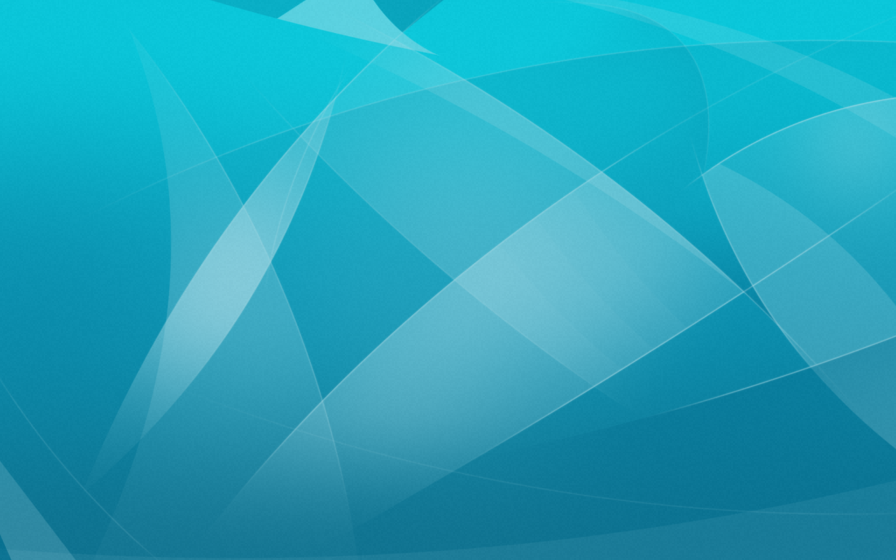
Reproduce this background procedurally as a Shadertoy shader.

```glsl
const vec3 TOP_CYAN = vec3(.04, .78, .855);
const vec3 MID_TEAL = vec3(.05, .60, .72);
const vec3 LOW_TEAL = vec3(.06, .45, .565);
const vec3 MIST = vec3(.68, .86, .90);
const vec3 SHADE = vec3(.02, .44, .57);
const float ASPECT = 1.6;
const float LINE_WIDTH = .0017;
const float SOFTNESS = .0018;
const float GRAIN = .014;
const float GRAIN_CELLS = 320.0;

vec2 p;
vec3 col;

float hash(vec2 cell) {
  vec3 q = fract(cell.xyx * .1031);
  q += dot(q, q.yzx + 33.33);
  return fract((q.x + q.y) * q.z);
}

// Parabola from a to b: x = signed distance (left positive), y = position along
vec2 curve(float ax, float ay, float bx, float by, float bulge) {
  vec2 a = vec2(ax, ay), d = vec2(bx, by) - a;
  float len = length(d);
  d /= len;
  float t = dot(p - a, d) / len;
  float s = dot(p - a, vec2(-d.y, d.x)) - 4.0 * bulge * t * (1.0 - t);
  float slope = 4.0 * bulge * (1.0 - 2.0 * t) / len;
  return vec2(s / sqrt(1.0 + slope * slope), t);
}

float left(vec2 c) { return smoothstep(-SOFTNESS, SOFTNESS, c.x); }
float right(vec2 c) { return 1.0 - left(c); }

// Fades away to the right of a curve
float falloff(vec2 c, float rate) { return right(c) * exp(min(c.x, 0.0) * rate); }

float span(float t, float lo, float hi) {
  return smoothstep(lo - .15, lo + .15, t) * (1.0 - smoothstep(hi - .15, hi + .15, t));
}

float stroke(vec2 c, float lo, float hi) {
  float d = c.x / LINE_WIDTH;
  return exp(-d * d) * span(c.y, lo, hi);
}

float glow(float x, float y, float radius) {
  vec2 q = (p - vec2(x, y)) / radius;
  return exp(-dot(q, q));
}

void light(float amount) { col = mix(col, MIST, clamp(amount, 0.0, 1.0)); }
void dark(float amount) { col = mix(col, SHADE, clamp(amount, 0.0, 1.0)); }

void mainImage(out vec4 fragColor, in vec2 fragCoord) {
  p = fragCoord / iResolution.xy * vec2(ASPECT, 1.0);

  // Base gradient
  col = mix(LOW_TEAL, MID_TEAL, smoothstep(0.0, .52, p.y));
  col = mix(col, TOP_CYAN, smoothstep(.42, .95, p.y));
  dark(.25 * glow(.05, .45, .32));
  dark(.3 * glow(1.45, .15, .4));
  light(.12 * glow(.75, .5, .3));

  // Wide arc under the top
  vec2 arch = curve(.156, .615, 1.6, .925, .096);
  dark(.16 * falloff(arch, 4.0) * smoothstep(0.0, .4, arch.y));

  // Wedges at the top
  vec2 wedgeBase = curve(.375, 1.0, .781, .902, -.005);
  vec2 wedgeRight = curve(.667, 1.0, .781, .902, -.01);
  vec2 wedgeLeft = curve(.546, 1.0, .5, .97, 0.0);
  vec2 notch = curve(.719, .942, .792, 1.0, 0.0);
  float wedge = left(wedgeBase) * right(wedgeRight) * step(wedgeBase.y, 1.05);
  dark(.28 * wedge * right(wedgeLeft));
  light(.48 * wedge * left(wedgeLeft));
  dark(.4 * left(wedgeRight) * left(notch));

  // Sweeps at the upper right
  vec2 hook = curve(1.02, .996, 1.26, .708, .106);
  vec2 sweepLow = curve(1.01, 1.0, 1.6, .754, .025);
  vec2 sweepHigh = curve(1.104, 1.0, 1.6, .825, .02);
  light(.17 * left(sweepLow) * right(sweepHigh));
  dark(.14 * falloff(hook, 9.0) * span(hook.y, .2, 1.0));
  light(.12 * stroke(hook, 0.0, 1.0));

  // Falling beam at the left
  vec2 beamLeft = curve(.208, 1.0, .302, .479, .035);
  vec2 beamRight = curve(.27, .896, .625, .083, .05);
  float beam = left(beamLeft) * right(beamRight) * smoothstep(-.3, .45, p.y);
  light(beam * (.08 + .2 * glow(.42, .47, .27)));
  light(.24 * stroke(beamRight, .05, .9));

  // Bright leaf at the left
  vec2 leafLeft = curve(.125, .0625, .719, .942, .065);
  vec2 leafRight = curve(.125, .1, .604, .844, -.072);
  float leaf = right(leafLeft) * left(leafRight) * smoothstep(.05, .45, p.y);
  light(leaf * (.2 + .42 * glow(.42, .51, .24)));
  light(.38 * stroke(leafLeft, .4, 1.0) + .3 * stroke(leafRight, .4, .95));
  vec2 leafVein = curve(.604, .844, .48, .52, -.015);
  light(.2 * stroke(leafVein, 0.0, 1.0));

  // Band falling to the lower right
  vec2 bandTop = curve(.719, .921, 1.6, .185, .057);
  vec2 bandInner = curve(.646, .896, 1.354, .458, .025);
  vec2 bandLow = curve(.4375, .865, 1.067, .306, -.026);
  float band = right(bandTop) * left(bandLow) * right(leafLeft);
  light(band * (.07 + .2 * glow(.88, .6, .34)) * span(bandLow.y, -1.0, 1.0));
  light(.2 * right(bandTop) * left(bandInner) * span(bandTop.y, 0.0, .8));
  light(.3 * stroke(bandTop, 0.0, .8) + .16 * stroke(bandLow, .1, .95));

  // Central rising ribbon
  vec2 ribbonTop = curve(.396, .083, 1.073, .692, .035);
  vec2 ribbonLow = curve(.625, .052, 1.6, .66, -.012);
  float ribbon = right(ribbonTop) * left(ribbonLow) * right(bandTop);
  float shine = .26 * glow(.88, .51, .2) + .2 * glow(.68, .32, .22);
  shine += .13 + .14 * glow(1.16, .57, .2);
  light(ribbon * shine * smoothstep(0.0, .28, p.y));
  light(.42 * stroke(ribbonTop, .15, 1.05) + .12 * stroke(ribbonTop, 1.05, 1.6));
  light(.45 * stroke(ribbonLow, .3, .95));

  // Soft folds across the ribbon
  for (int i = 0; i < 3; i++) {
    float x = .88 + .1 * float(i);
    vec2 fold = curve(x, .58, x + .22, .35, -.01);
    light(.05 * ribbon * falloff(fold, 12.0));
  }

  // Fin at the right
  vec2 finTop = curve(1.254, .6875, 1.6, .825, .023);
  vec2 finLeft = curve(1.254, .6875, 1.6, .198, -.044);
  vec2 finFold = curve(1.275, .712, 1.6, .454, .025);
  float fin = right(finTop) * left(finLeft);
  light(fin * (.1 + .18 * right(finFold) + .2 * glow(1.53, .75, .12)));
  dark(.5 * left(bandTop) * right(finLeft) * span(p.y, .25, .5));
  light(.5 * stroke(finTop, 0.0, 1.2) + .38 * stroke(finLeft, 0.0, .6));

  // Dark floor and its faint arcs
  vec2 floorEdge = curve(.875, .1875, 1.6, .4, -.015);
  vec2 floorArc = curve(.417, .27, 1.6, .083, -.055);
  vec2 floorLow = curve(.833, .02, 1.6, .142, -.015);
  dark(.38 * falloff(floorEdge, 4.0) * smoothstep(-.1, .4, floorEdge.y));
  light(.08 * right(floorLow) + .08 * stroke(floorArc, 0.0, 1.0));
  light(.4 * stroke(floorEdge, .5, 1.2) + .2 * stroke(arch, .1, 1.2));

  // Lower left corner
  vec2 cornerTop = curve(0.0, .177, .135, 0.0, 0.0);
  vec2 cornerLow = curve(0.0, .045, .02, 0.0, 0.0);
  vec2 cornerArc = curve(0.0, .323, .27, .01, -.015);
  light(.2 * right(cornerTop) * left(cornerLow) + .12 * stroke(cornerArc, 0.0, 1.0));
  dark(.7 * right(cornerLow));

  col += GRAIN * (hash(floor(p * GRAIN_CELLS)) - .5);
  fragColor = vec4(col, 1.0);
}
```
